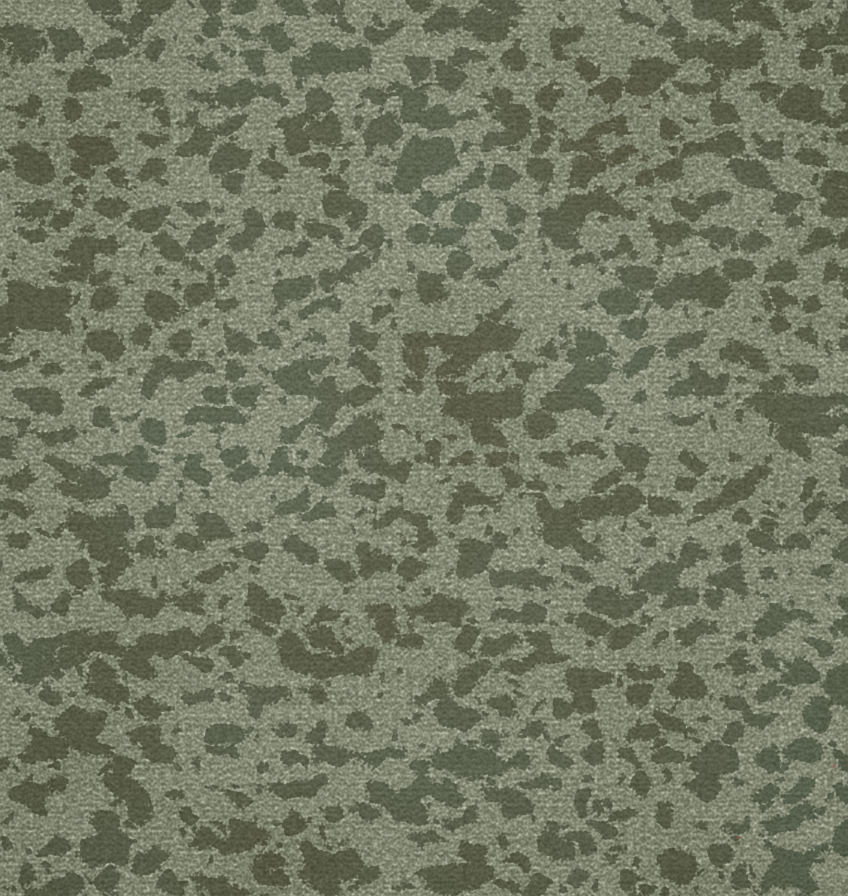
Write a WebGL 2 fragment shader that draws this texture.

```glsl
#version 300 es
precision highp float;
// Heathered grey-green knit jersey printed with irregular dark olive spots.

uniform vec2 u_resolution;
out vec4 fragColor;

const float TAU = 6.2831853;

// Integer hash: four random values in 0..1 per lattice cell
vec4 hash4(vec2 cell, float seed) {
  uvec4 v = uvec4(ivec4(ivec2(cell) + 4096, int(seed), 7));
  v = v * 1664525u + 1013904223u;
  for (int i = 0; i < 2; i++) {
    v += v.yzxy * v.wxyz;
    v ^= v >> 16u;
  }
  return vec4(v >> 8u) / 16777216.0;
}

float corner(vec2 cell, vec2 offset, float seed) {
  float angle = TAU * hash4(cell, seed).x;
  return dot(vec2(cos(angle), sin(angle)), offset);
}

float gradientNoise(vec2 p, float seed) {
  vec2 i = floor(p), f = p - i, e = vec2(1, 0);
  vec2 u = f * f * f * (f * (f * 6.0 - 15.0) + 10.0);
  return mix(mix(corner(i, f, seed), corner(i + e, f - e, seed), u.x),
             mix(corner(i + e.yx, f - e.yx, seed), corner(i + 1.0, f - 1.0, seed), u.x), u.y);
}

float smoothUnion(float a, float b, float k) {
  float h = max(k - abs(a - b), 0.0) / k;
  return min(a, b) - h * h * k * 0.25;
}

// Signed distance to jittered, tilted ellipses, one per cell at most
float spotLayer(vec2 p, vec2 cellSize, vec2 rMin, vec2 rMax, float chance, float seed) {
  vec2 home = floor(p / cellSize);
  float d = 1.0;
  for (int y = -1; y <= 1; y++) {
    for (int x = -1; x <= 1; x++) {
      vec2 cell = home + vec2(x, y);
      vec4 place = hash4(cell, seed), form = hash4(cell, seed + 1.0);
      if (place.z > chance) continue;
      vec2 q = p - (cell + 0.5 + 0.8 * (place.xy - 0.5)) * cellSize;
      float tilt = 1.3 * (form.z - 0.5);
      q = mat2(cos(tilt), -sin(tilt), sin(tilt), cos(tilt)) * q;
      vec2 r = mix(rMin, rMax, form.xy);
      d = smoothUnion(d, (length(q / r) - 1.0) * min(r.x, r.y), 0.005);
    }
  }
  return d;
}

void main() {
  vec2 p = gl_FragCoord.xy / u_resolution.y;
  float pixel = 1.0 / u_resolution.y;

  // Yarn: fine grain, short horizontal fibres, long streaks and V stitches
  float grain = gradientNoise(p * 300.0, 1.0);
  float fibre = gradientNoise(p * vec2(130, 240), 2.0);
  float streak = gradientNoise(p * vec2(7, 110), 3.0);
  float cloud = gradientNoise(p * 5.0, 4.0);
  float wale = abs(fract(p.x * 118.0) - 0.5);
  float stitch = sin(TAU * (p.y * 165.0 + wale));
  float weave = 0.17 * grain + 0.15 * fibre + 0.028 * stitch;

  // Print: wobbly spots of three sizes that melt together
  vec2 wobble = vec2(gradientNoise(p * 42.0, 5.0), gradientNoise(p * 42.0, 6.0));
  vec2 q = p + 0.013 * wobble;
  float d = spotLayer(q, vec2(0.049, 0.034), vec2(0.009, 0.007), vec2(0.026, 0.0145), 0.92, 10.0);
  d = smoothUnion(d, spotLayer(q, vec2(0.15, 0.12), vec2(0.022, 0.010), vec2(0.048, 0.020), 0.45, 20.0), 0.005);
  d = min(d, spotLayer(q, vec2(0.027, 0.023), vec2(0.003), vec2(0.0075, 0.006), 0.55, 30.0));
  d += 0.0025 * grain + 0.0015 * fibre;
  float soft = max(0.0013, 0.8 * pixel);
  float ink = 1.0 - smoothstep(-soft, soft, d);

  // Tone: speckled ground against flatter ink, with gentle uneven light
  float ground = 0.515 + weave + 0.04 * streak + 0.25 * max(grain * fibre, 0.0);
  float dye = 0.355 + 0.4 * weave + 0.02 * streak;
  float tone = mix(ground, dye, ink * 0.97);
  vec2 fromCentre = gl_FragCoord.xy / u_resolution - vec2(0.5, 0.56);
  tone += 0.04 * cloud + 0.012 - 0.09 * dot(fromCentre, fromCentre);
  vec3 colour = tone + vec3(0.0, 0.02, -0.06);
  colour += ink * cloud * vec3(-0.025, 0.005, 0.015);

  // Rare reddish lint
  float lint = spotLayer(p, vec2(0.11), vec2(0.0012), vec2(0.0025), 0.05, 40.0);
  colour = mix(colour, vec3(0.60, 0.34, 0.31), 0.8 * (1.0 - smoothstep(-pixel, pixel, lint)));

  fragColor = vec4(colour, 1.0);
}
```
